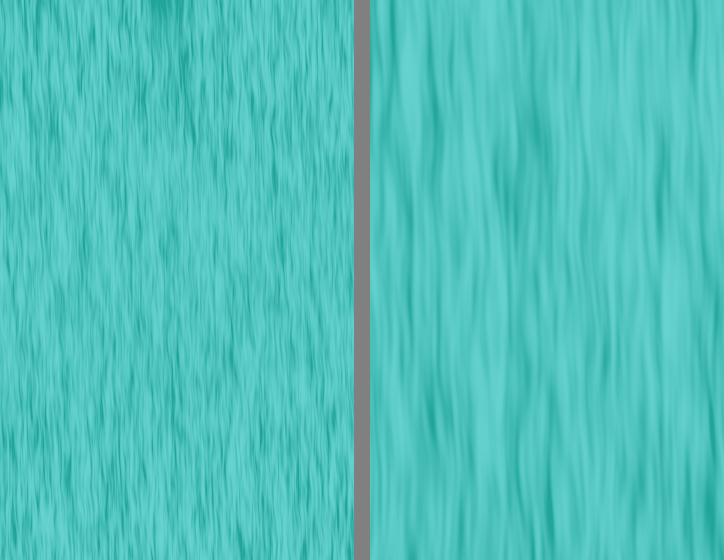
Left: the whole. Right: its middle third, enlarged.
Reproduce this texture procedurally as a Shadertoy shader.

```glsl
// Turquoise brushed fibres: fine vertical strands with ragged dark stains
// along the top edge. Layers of stretched gradient noise, from hair-thin
// to broad, are summed into one tone that picks a colour from a ramp.

const vec3 DEEP_TEAL = vec3(0.18, 0.68, 0.64);
const vec3 PALE_AQUA = vec3(0.38, 0.81, 0.80);

float hash(vec2 p) {
    vec3 q = fract(p.xyx * vec3(0.1031, 0.1030, 0.0973));
    q += dot(q, q.yzx + 33.33);
    return fract((q.x + q.y) * q.z);
}

// Contribution of one lattice corner: a unit gradient dotted with the offset
float corner(vec2 cell, vec2 offset) {
    float angle = 6.2832 * hash(cell);
    return dot(vec2(cos(angle), sin(angle)), offset);
}

float gradientNoise(vec2 p) {
    vec2 cell = floor(p);
    vec2 f = p - cell;
    vec2 blend = f * f * f * (f * (f * 6.0 - 15.0) + 10.0);
    vec2 right = vec2(1.0, 0.0);
    vec2 up = vec2(0.0, 1.0);
    float low = mix(corner(cell, f), corner(cell + right, f - right), blend.x);
    float high = mix(corner(cell + up, f - up), corner(cell + 1.0, f - 1.0), blend.x);
    return mix(low, high, blend.y);
}

// Vertical strands; density counts cells per canvas height in x and y.
// The shear staggers neighbouring columns so that no rows show.
float strands(vec2 p, vec2 density, float seed) {
    vec2 q = p * density;
    q.y += 0.37 * q.x;
    return gradientNoise(q + seed);
}

// Sideways wander that keeps the strands from being ruler straight
vec2 wander(vec2 p, float amount) {
    p.x += amount * gradientNoise(p * vec2(45.0, 16.0) + 7.3);
    return p;
}

// Dark patches hanging from the top edge, with strand-like lower ends
float topStain(vec2 p, float reach) {
    float patches = gradientNoise(vec2(p.x * 15.0 + 3.4, 5.6));
    float fringe = strands(p, vec2(75.0, 5.0), 61.7);
    float cover = smoothstep(-0.15, 0.4, patches + 0.45 * fringe);
    return cover * exp(-(1.0 - p.y) / reach);
}

void mainImage(out vec4 fragColor, in vec2 fragCoord) {
    vec2 uv = fragCoord / iResolution.y;
    vec2 p = wander(uv, 0.004);

    // Fibres from hair-thin to broad
    float fibre = 0.50 * strands(p, vec2(290.0, 30.0), 11.3)
                + 0.80 * strands(p, vec2(190.0, 15.0), 23.9)
                + 0.65 * strands(p, vec2(95.0, 8.0), 37.1)
                + 0.45 * strands(p, vec2(32.0, 4.5), 49.6);

    // Calmer in the middle, crisper toward both ends
    fibre *= mix(0.88, 1.1, smoothstep(0.1, 0.4, abs(uv.y - 0.5)));

    // Shadows run deeper than highlights
    float tone = 0.71 + fibre - 0.6 * fibre * fibre;
    tone -= 1.0 * topStain(p, 0.065);
    tone = clamp(tone, -0.25, 1.2);

    fragColor = vec4(mix(DEEP_TEAL, PALE_AQUA, tone), 1.0);
}
```
